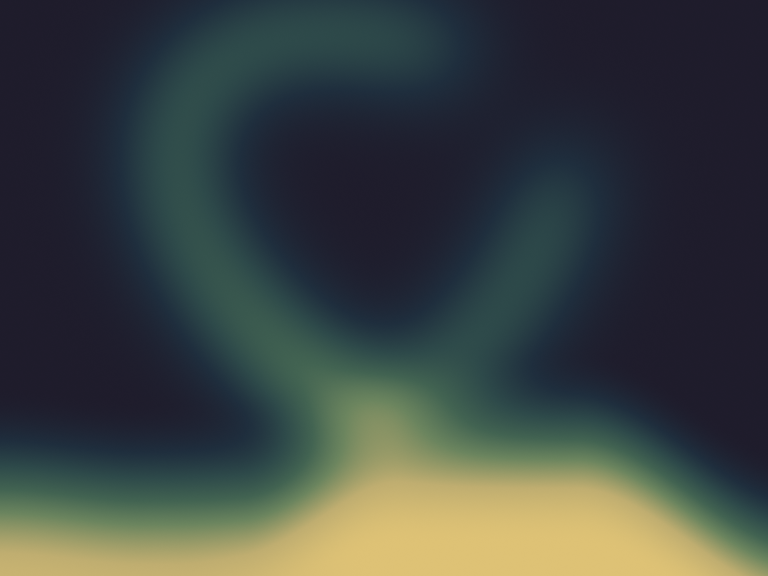
Reproduce this background procedurally as a WebGL 1 fragment shader.

```glsl
precision highp float;
// Soft blurred glow: a golden ground with two hazy green arms curling up into a dark sky.

uniform vec2 u_resolution;

vec2 bezier(vec2 a, vec2 b, vec2 c, vec2 d, float t) {
  float s = 1.0 - t;
  return s * s * s * a + 3.0 * s * s * t * b + 3.0 * s * t * t * c + t * t * t * d;
}

// Light gathered along a curve, brightest at its root
float armGlow(vec2 p, vec2 a, vec2 b, vec2 c, vec2 d, float tip, float root) {
  const float STEPS = 32.0;
  const float RADIUS = 0.115;
  float glow = 0.0;
  vec2 last = a;
  for (float i = 1.0; i <= STEPS; i++) {
    float t = i / STEPS;
    vec2 next = bezier(a, b, c, d, t);
    vec2 offset = (p - 0.5 * (last + next)) / RADIUS;
    float strength = mix(tip, root, exp(-6.0 * t));
    glow += strength * length(next - last) * exp(-dot(offset, offset));
    last = next;
  }
  return glow / (RADIUS * 1.772);
}

// Rolling ground with a wide, soft upper edge
float groundGlow(vec2 p) {
  float height = 0.145
    + 0.02 * (1.0 - smoothstep(0.0, 0.25, p.x))
    + 0.09 * smoothstep(0.42, 0.7, p.x)
    - 0.19 * smoothstep(1.0, 1.4, p.x);
  float level = mix(0.86, 1.0, smoothstep(0.3, 0.65, p.x));
  return level * smoothstep(-0.16, 0.18, height - p.y);
}

float ramp(float from, float to, float v) {
  return clamp((v - from) / (to - from), 0.0, 1.0);
}

// Night violet through teal and moss to gold
vec3 palette(float v) {
  vec3 color = mix(vec3(0.12, 0.11, 0.17), vec3(0.12, 0.18, 0.24), ramp(0.0, 0.15, v));
  color = mix(color, vec3(0.18, 0.29, 0.29), ramp(0.15, 0.3, v));
  color = mix(color, vec3(0.26, 0.39, 0.32), ramp(0.3, 0.45, v));
  color = mix(color, vec3(0.42, 0.52, 0.37), ramp(0.45, 0.6, v));
  color = mix(color, vec3(0.75, 0.68, 0.44), ramp(0.6, 0.8, v));
  return mix(color, vec3(0.87, 0.76, 0.46), ramp(0.8, 1.0, v));
}

void main() {
  vec2 p = gl_FragCoord.xy / u_resolution * vec2(4.0 / 3.0, 1.0);

  float arms = armGlow(p, vec2(0.68, 0.24), vec2(0.10, 0.60),
                       vec2(0.21, 1.10), vec2(0.80, 0.90), 0.29, 0.6);
  arms += armGlow(p, vec2(0.66, 0.25), vec2(0.80, 0.36),
                  vec2(0.94, 0.50), vec2(0.99, 0.72), 0.29, 0.36);

  float ground = groundGlow(p);
  float light = ground + arms * (1.0 - ground);

  // Fine grain to keep the gradients free of banding
  float grain = fract(sin(dot(gl_FragCoord.xy, vec2(12.9898, 78.233))) * 43758.55) - 0.5;
  gl_FragColor = vec4(palette(light) + grain / 255.0, 1.0);
}
```
